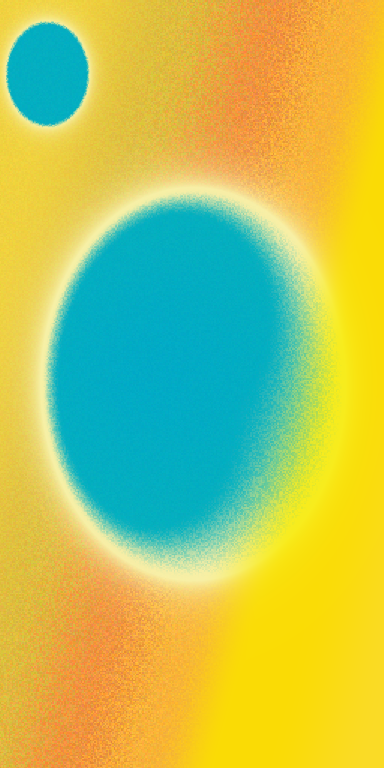
Reproduce this background procedurally as a WebGL 2 fragment shader.

```glsl
#version 300 es
precision highp float;
// Two soft teal ovals with pale halos over a slanted yellow-orange gradient.
// Colour bands follow the distance from a tilted line; the ovals use a
// normalised radius with an angle-dependent fade, and fine grain breaks it up.

#define BIG_CENTER vec2(0.503, 1.0)
#define BIG_RADII vec2(0.397, 0.512)
#define SMALL_CENTER vec2(0.124, 1.807)
#define SMALL_RADII vec2(0.110, 0.139)
#define BAND_SLOPE 0.27
#define BAND_OFFSET 0.185
#define FADE_MIN 0.12
#define FADE_EXTRA 0.55
#define BIG_GLOW 10.0
#define SMALL_GLOW 6.5
#define GRAIN_CELLS 256.0
#define GRAIN_AMOUNT 0.12

uniform vec2 u_resolution;
out vec4 fragColor;

const vec3 YELLOW = vec3(0.94, 0.82, 0.24);
const vec3 OLIVE = vec3(0.87, 0.74, 0.24);
const vec3 CORAL = vec3(0.94, 0.57, 0.24);
const vec3 ORANGE = vec3(0.97, 0.70, 0.22);
const vec3 GOLD = vec3(0.98, 0.86, 0.02);
const vec3 SOFT_GOLD = vec3(0.98, 0.86, 0.15);
const vec3 CREAM = vec3(0.97, 0.95, 0.67);
const vec3 LEMON = vec3(0.97, 0.93, 0.12);
const vec3 TEAL = vec3(0.02, 0.69, 0.74);
const vec3 BLUE = vec3(0.0, 0.66, 0.79);

// Three independent random values per grain cell
vec3 hash3(vec2 cell) {
    vec3 h = fract(vec3(cell.xyx) * vec3(0.1031, 0.1030, 0.0973));
    h += dot(h, h.yxz + 33.33);
    return fract((h.xxy + h.yzz) * h.zyx);
}

// Gradient across the tilted line, from left to right
vec3 bandColor(float d) {
    vec3 color = mix(YELLOW, OLIVE, smoothstep(-0.55, -0.25, d));
    color = mix(color, CORAL, smoothstep(-0.25, 0.0, d));
    color = mix(color, ORANGE, smoothstep(0.0, 0.17, d));
    color = mix(color, GOLD, smoothstep(0.2, 0.38, d));
    return mix(color, SOFT_GOLD, smoothstep(0.5, 0.78, d));
}

void main() {
    // Canvas is one unit wide and two units high
    vec2 p = gl_FragCoord.xy / u_resolution * vec2(1.0, 2.0);
    vec3 noise = hash3(floor(p * GRAIN_CELLS)) - 0.5;

    // Background, with grain fading out toward the gold side
    float d = p.x - BAND_OFFSET - BAND_SLOPE * p.y;
    float rough = 1.0 - smoothstep(0.08, 0.36, d);
    rough *= mix(0.35, 1.0, smoothstep(-0.5, -0.1, d));
    vec3 color = bandColor(d + noise.x * GRAIN_AMOUNT * rough);
    color += noise * GRAIN_AMOUNT * rough;

    // Large oval: the fade widens toward the lower right
    vec2 q = (p - BIG_CENTER) / BIG_RADII;
    float r = length(q);
    vec2 dir = q / max(r, 0.001);
    float side = 0.5 + 0.5 * dot(dir, normalize(vec2(0.9, -0.4)));
    float fade = FADE_MIN + FADE_EXTRA * pow(side, 2.5);
    vec3 rim = mix(CREAM, LEMON, smoothstep(0.2, 0.42, d));
    float halo = exp(-BIG_GLOW * max(r - 1.0, 0.0));
    color = mix(color, rim, 0.95 * halo);

    float depth = 1.0 - r;
    float fill = smoothstep(0.0, fade, depth + noise.y * 0.2 * fade);
    fill *= smoothstep(0.0, 0.05, depth);
    float core = exp(-9.0 * dot(p - vec2(0.4, 1.04), p - vec2(0.4, 1.04)));
    vec3 water = mix(TEAL, BLUE, 0.7 * core) + noise * 0.025;
    color = mix(color, water, fill);

    // Small oval with a crisp edge and a wide halo
    float s = length((p - SMALL_CENTER) / SMALL_RADII);
    float smallHalo = exp(-SMALL_GLOW * max(s - 1.0, 0.0));
    color = mix(color, CREAM, 0.85 * smallHalo);
    float smallFill = 1.0 - smoothstep(0.92, 1.01, s + noise.z * 0.03);
    color = mix(color, mix(TEAL, BLUE, 0.3) + noise * 0.025, smallFill);

    fragColor = vec4(clamp(color, 0.0, 1.0), 1.0);
}
```
